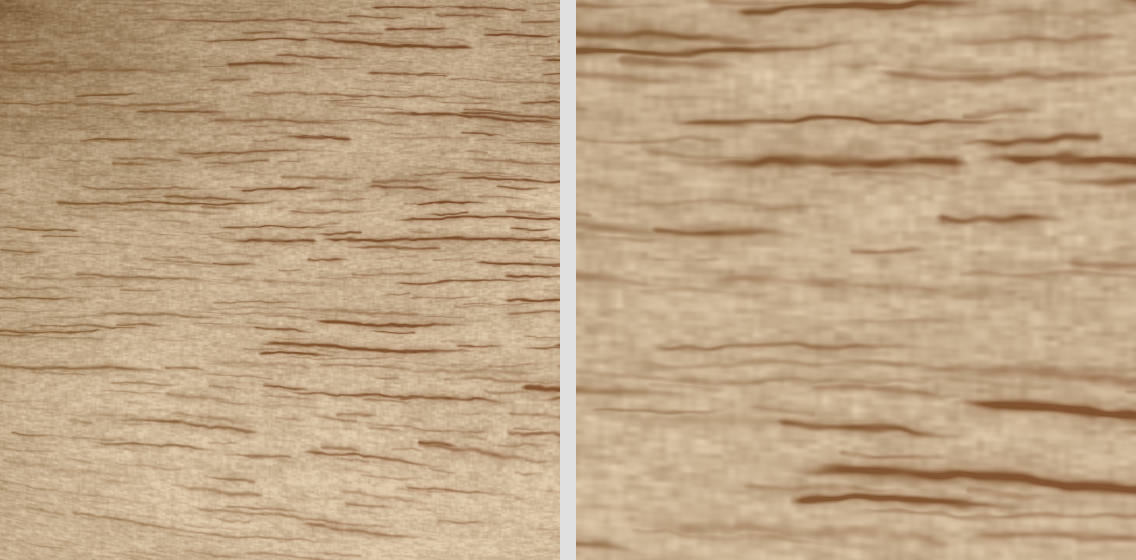
Left: the whole. Right: its middle third, enlarged.
Give the GLSL for this texture, as a three.js fragment shader.

```glsl
// Pale planed wood with near-horizontal grain and reddish brown pore streaks.
// Streaks are tapered lines scattered by jittered cells in a bent grain space,
// laid over a soft light falloff and fine fibres of stretched noise.
varying vec2 vUv;

const vec3 SHADE_WOOD = vec3(0.51, 0.39, 0.25);
const vec3 LIGHT_WOOD = vec3(0.84, 0.755, 0.635);
const vec3 TAN_PORE = vec3(0.52, 0.37, 0.21);
const vec3 RED_PORE = vec3(0.50, 0.31, 0.17);

vec2 hash2(vec2 p) {
  vec3 q = fract(vec3(p.xyx) * vec3(0.1031, 0.1030, 0.0973));
  q += dot(q, q.yzx + 33.33);
  return fract((q.xx + q.yz) * q.zy);
}

float valueNoise(vec2 p) {
  vec2 cell = floor(p);
  vec2 f = fract(p);
  f = f * f * (3.0 - 2.0 * f);
  float low = mix(hash2(cell).x, hash2(cell + vec2(1.0, 0.0)).x, f.x);
  float high = mix(hash2(cell + vec2(0.0, 1.0)).x, hash2(cell + 1.0).x, f.x);
  return mix(low, high, f.y);
}

// Bends the grain: a slight fall to the right, steeper in the lower left.
vec2 grainSpace(vec2 uv) {
  float lower = 1.0 - smoothstep(0.02, 0.4, uv.y);
  float bend = 0.015 * uv.x + 0.2 * lower * uv.x * (1.0 - 0.5 * uv.x);
  bend += 0.005 * sin(uv.x * 6.0 + uv.y * 9.0);
  return vec2(uv.x, uv.y + bend);
}

// Depth of the darkest streak at p; one candidate streak lives in each cell.
float poreStreaks(vec2 p, vec2 cell, float width, float density, float seed) {
  float depth = 0.0;
  vec2 home = floor(p / cell);
  float rough = 0.0025 * (valueNoise(p * vec2(80.0, 160.0)) - 0.5);
  for (int j = -1; j <= 1; j++) {
    for (int i = -1; i <= 1; i++) {
      vec2 id = home + vec2(float(i), float(j));
      vec2 place = hash2(id + seed);
      vec2 form = hash2(id + seed + 57.0);
      vec2 kind = hash2(id + seed + 131.0);
      vec2 d = p - (id + 0.1 + 0.8 * place) * cell;
      float along = d.x / (cell.x * mix(0.24, 0.85, form.x * form.x));
      along *= kind.y < 0.7 ? 1.0 : -1.0;
      float taper = smoothstep(-1.0, -0.85, along) * (1.0 - smoothstep(0.2, 1.0, along));
      float wave = 0.0018 * sin(d.x * 24.0 + 6.28 * place.x);
      wave += 0.0008 * sin(d.x * 75.0 + 6.28 * form.y);
      float across = d.y + wave + rough + 0.04 * (form.y - 0.5) * d.x;
      float ratio = across / (width * (0.6 + 0.5 * taper * form.y));
      float profile = exp(-ratio * ratio) + 0.25 * exp(-0.07 * ratio * ratio);
      float strength = smoothstep(1.0 - density, 1.1, kind.x);
      depth = max(depth, profile * taper * sqrt(strength));
    }
  }
  return depth;
}

// Light falloff: bright below, dim along the top, darkest at the upper left.
float woodTone(vec2 uv) {
  float tone = 1.02 - 0.42 * uv.y * uv.y;
  tone -= 0.22 * pow(1.0 - uv.x, 3.0);
  tone -= 0.45 * exp(-6.0 * length(uv - vec2(0.0, 1.0)));
  return tone - 0.06 * smoothstep(0.7, 1.0, uv.x) * (1.0 - uv.y);
}

// Fine fibres: short dashes, thinner hairs and a faint upright weave.
float fibres(vec2 p) {
  float dashes = valueNoise(p * vec2(52.0, 210.0)) - 0.5;
  float hairs = valueNoise(p * vec2(120.0, 340.0) + 19.0) - 0.5;
  float weave = valueNoise(p * vec2(270.0, 130.0) + 43.0) - 0.5;
  return 0.19 * dashes + 0.25 * hairs + 0.14 * weave;
}

// Broad stains and bands that follow the grain.
float stains(vec2 p) {
  float clouds = valueNoise(p * vec2(4.0, 9.0) + 5.0) - 0.5;
  float bands = valueNoise(p * vec2(5.0, 38.0) + 71.0) - 0.5;
  return 0.15 * clouds + 0.15 * bands;
}

void main() {
  vec2 grain = grainSpace(vUv);

  // Bare wood
  float tone = woodTone(vUv) + stains(grain) + fibres(grain);
  vec3 color = mix(SHADE_WOOD, LIGHT_WOOD, clamp(tone, -0.2, 1.12));

  // Pores: long bold streaks, shorter medium ones and many faint hairlines
  float bold = poreStreaks(grain, vec2(0.3, 0.041), 0.0029, 0.85, 11.0);
  float medium = poreStreaks(grain, vec2(0.18, 0.031), 0.0025, 0.75, 203.0);
  float faint = poreStreaks(grain, vec2(0.11, 0.019), 0.002, 0.65, 317.0);
  float pores = max(max(bold, 0.8 * medium), 0.4 * faint);

  // Streaks are redder and deeper to the right, sparser near the bottom
  float redness = smoothstep(0.05, 0.7, vUv.x);
  float presence = mix(0.82, 0.98, redness) * mix(0.5, 1.0, smoothstep(0.04, 0.3, vUv.y));
  float broken = 0.75 + 0.4 * valueNoise(grain * vec2(70.0, 180.0) + 90.0);
  vec3 poreColor = mix(TAN_PORE, RED_PORE, redness) * mix(1.03, 0.92, vUv.y);
  color = mix(color, poreColor, clamp(pores * presence * broken, 0.0, 0.95));

  gl_FragColor = vec4(color, 1.0);
}
```
